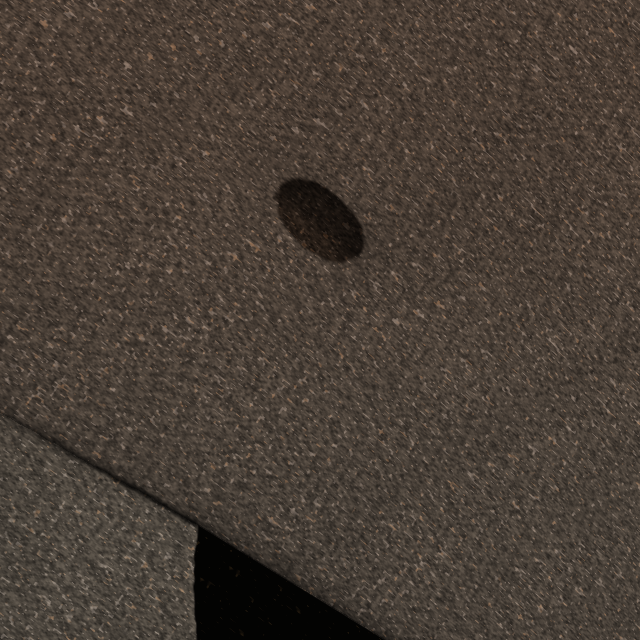
A Shadertoy shader for this texture:

```glsl
// Speckled brown stone with a dark oval pit, a slanting seam and a black gap.
// Streaky value noise makes the grain; signed distances place the pit, the
// seam shadow and the gap, each darkening the grain beneath it.

float hash(vec2 p) {
    return fract(sin(dot(p, vec2(127.1, 311.7))) * 43758.5453);
}

float valueNoise(vec2 p) {
    vec2 i = floor(p), f = fract(p);
    f = f * f * (3.0 - 2.0 * f);
    vec2 e = vec2(0.0, 1.0);
    return mix(mix(hash(i), hash(i + e.yx), f.x),
               mix(hash(i + e.xy), hash(i + e.yy), f.x), f.y);
}

vec2 rotate(vec2 p, float angle) {
    float c = cos(angle), s = sin(angle);
    return vec2(c * p.x + s * p.y, c * p.y - s * p.x);
}

// Filled side is where the distance is negative.
float fill(float dist, float blur) {
    return 1.0 - smoothstep(-blur, blur, dist);
}

// Grain cells lie along a falling diagonal and shrink toward the right.
vec2 grainSpace(vec2 uv) {
    uv.x += 0.16 * uv.x * uv.x;
    return rotate(uv, -0.62) * vec2(145.0, 255.0);
}

vec3 stone(vec2 uv) {
    vec2 q = grainSpace(uv);
    float grain = 0.58 * valueNoise(q) + 0.42 * valueNoise(q * 1.83 + 37.0);
    float speck = smoothstep(0.66, 0.98, valueNoise(q * 1.15 + 91.0));
    float hue = valueNoise(q * 0.72 + 153.0);
    float mottle = 0.6 * valueNoise(uv * 6.0 + 4.0) + 0.4 * valueNoise(uv * 17.0);

    vec3 base = mix(vec3(0.282, 0.234, 0.198), vec3(0.272, 0.242, 0.212),
                    smoothstep(0.9, 0.1, uv.y));
    vec3 speckTint = mix(vec3(0.20, 0.18, 0.17), vec3(0.23, 0.15, 0.09),
                         smoothstep(0.45, 0.85, hue));
    vec3 color = base * (1.0 + 0.95 * (grain - 0.5));
    color += speckTint * speck;
    return color * (0.95 + 0.12 * mottle);
}

// Rounded pit in its own tilted frame, slightly squarer than an ellipse.
float pitDistance(vec2 uv, vec2 center, vec2 radius) {
    vec2 p = abs(rotate(uv - center, -0.748)) / radius;
    float r = pow(pow(p.x, 2.2) + pow(p.y, 2.2), 1.0 / 2.2);
    return (r - 1.0) * radius.y;
}

// Height of the seam, which bends where the gap opens.
float seamHeight(float x, float bend) {
    return 0.355 - 0.565 * min(x, bend) - 0.615 * max(x - bend, 0.0);
}

vec3 addPit(vec3 color, vec2 uv) {
    vec2 center = vec2(0.5, 0.655);
    float wobble = 0.004 * (valueNoise(uv * 75.0) - 0.5);
    float d = pitDistance(uv, center, vec2(0.081, 0.046)) + wobble;
    vec2 local = rotate(uv - center, -0.748);
    float lowerSide = smoothstep(0.01, -0.035, local.y);

    // Pale lower lip, soft surround, then the shaded floor.
    color *= 1.0 + 0.13 * lowerSide * exp(-pow((d - 0.007) / 0.006, 2.0));
    color *= 1.0 - 0.10 * exp(-max(d, 0.0) / 0.018);
    float floorLight = mix(0.34, 0.58, lowerSide);
    floorLight *= 0.82 + 0.18 * smoothstep(-0.002, -0.02, d);
    vec3 pitColor = max(color * 1.25 - 0.065, 0.0) * floorLight * vec3(1.06, 1.0, 0.95);
    return mix(color, pitColor, fill(d, 0.003));
}

vec3 addSeam(vec3 color, vec2 uv, float height, float gapLeft) {
    float wobble = 0.003 * (valueNoise(uv * 55.0) - 0.5);
    float d = (uv.y - height) * 0.86 + wobble;
    float beforeGap = fill(uv.x - gapLeft, 0.004);

    // Surface above turns away from the light; the lower slab is greyer.
    float turning = exp(-max(d, 0.0) / 0.016) * step(0.0, d);
    color *= 1.0 - mix(0.46, 0.30, beforeGap) * turning;
    float slab = fill(d, 0.004) * beforeGap;
    color = mix(color, color * vec3(1.06, 1.09, 1.10), slab);

    float strength = beforeGap * mix(0.28, 0.72, smoothstep(0.0, 0.2, uv.x));
    float crackWidth = mix(0.007, 0.0045, smoothstep(0.0, 0.2, uv.x));
    return color * (1.0 - strength * exp(-pow(d / crackWidth, 2.0)));
}

vec3 addGap(vec3 color, vec2 uv, float height, float gapLeft) {
    float bulge = 0.006 * sin(3.14159 * clamp(uv.y / 0.18, 0.0, 1.0));
    float ragged = 0.004 * (valueNoise(vec2(3.0, uv.y * 85.0)) - 0.5);
    float left = gapLeft - bulge + ragged - uv.x;
    float top = (uv.y - height) * 0.85;
    float d = max(left, top);

    // Thin worn rim along the slab's broken side.
    float rim = exp(-pow((left - 0.005) / 0.004, 2.0)) * fill(top, 0.003);
    color *= 1.0 + 0.10 * rim;
    float dust = smoothstep(0.83, 1.0, valueNoise(grainSpace(uv) * 0.9 + 211.0));
    vec3 gapColor = vec3(0.012, 0.010, 0.008) + vec3(0.11, 0.08, 0.04) * dust;
    return mix(color, gapColor, fill(d, 0.002));
}

void mainImage(out vec4 fragColor, in vec2 fragCoord) {
    vec2 uv = fragCoord / iResolution.xy;
    float gapLeft = 0.309;
    float height = seamHeight(uv.x, gapLeft);
    vec3 color = addPit(stone(uv), uv);
    color = addSeam(color, uv, height, gapLeft);
    color = addGap(color, uv, height, gapLeft);
    fragColor = vec4(clamp(color, 0.0, 1.0), 1.0);
}
```
